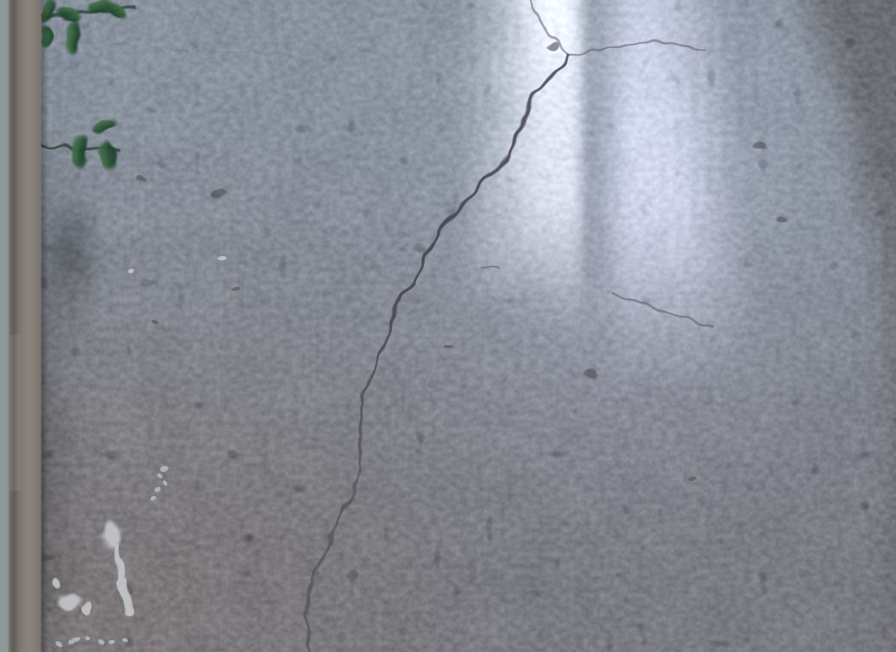
A Shadertoy shader for this texture:

```glsl
// Worn concrete floor with a long crack, window glare, paint drips and leaves by a rail.
// Soft gradients set the light, gradient noise gives the grain, and distance
// functions draw the details. Units: canvas height = 1, origin at lower left.

const vec2 CRACK[14] = vec2[14](
    vec2(.874, .915), vec2(.813, .847), vec2(.784, .761), vec2(.741, .721),
    vec2(.683, .658), vec2(.651, .604), vec2(.633, .563), vec2(.608, .540),
    vec2(.597, .487), vec2(.556, .395), vec2(.549, .263), vec2(.486, .128),
    vec2(.469, .074), vec2(.478, -.01));

// Leaves: centre, angle
const vec3 LEAVES[9] = vec3[9](
    vec3(.074, .982, 1.2), vec3(.112, .943, 1.4), vec3(.107, .978, -.4),
    vec3(.153, .990, .3), vec3(.180, .983, -.7), vec3(.070, .942, 1.7),
    vec3(.122, .766, 1.5), vec3(.166, .760, 1.8), vec3(.161, .808, .5));

// Pebbles and pits: centre, radius
const vec3 PITS[10] = vec3[10](
    vec3(.336, .702, .011), vec3(.216, .725, .005), vec3(1.164, .775, .009),
    vec3(1.198, .662, .009), vec3(.905, .426, .012), vec3(1.061, .266, .007),
    vec3(.361, .556, .005), vec3(.239, .507, .004), vec3(.687, .469, .005),
    vec3(.850, .928, .008));

// Paint splashes: centre, radii
const vec4 PAINT[6] = vec4[6](
    vec4(.171, .178, .015, .020), vec4(.105, .077, .017, .014),
    vec4(.085, .104, .008, .008), vec4(.133, .066, .007, .010),
    vec4(.338, .606, .006, .005), vec4(.203, .586, .006, .005));

float hash(vec2 p) {
    return fract(sin(dot(p, vec2(127.1, 311.7))) * 43758.5);
}

vec2 gradient(vec2 cell) {
    float a = 6.2832 * hash(cell);
    return vec2(cos(a), sin(a));
}

float noise(vec2 p) {
    vec2 i = floor(p), f = fract(p), u = f * f * (3. - 2. * f), e = vec2(1, 0);
    return mix(mix(dot(gradient(i), f), dot(gradient(i + e), f - e), u.x),
               mix(dot(gradient(i + e.yx), f - e.yx), dot(gradient(i + 1.), f - 1.), u.x), u.y);
}

float fbm(vec2 p) {
    float sum = 0., amp = .5;
    for (int i = 0; i < 4; i++) {
        sum += amp * noise(p);
        p = p * 2.03 + 17.;
        amp *= .5;
    }
    return sum;
}

float segment(vec2 p, vec2 a, vec2 b) {
    vec2 d = b - a;
    return length(p - a - d * clamp(dot(p - a, d) / dot(d, d), 0., 1.));
}

float stroke(float d, float width) {
    return 1. - smoothstep(width - .0015, width + .002, d);
}

float ellipse(vec2 p, vec2 radii) {
    return 1. - smoothstep(.7, 1.2, length(p / radii));
}

float bell(vec2 p, vec2 radii) {
    p /= radii;
    return exp(-dot(p, p));
}

vec3 floorLight(vec2 p) {
    // Cool above, brownish at the lower left
    vec3 col = mix(vec3(.475, .48, .51), vec3(.535, .57, .62), smoothstep(.05, .9, p.y));
    col -= vec3(-.01, .01, .03) * bell(p - vec2(.2, .1), vec2(.45, .45));
    // Broad halo, then two glare lobes parted by a dark fold
    vec2 q = p + .025 * vec2(fbm(p * 9.), fbm(p * 9. + 5.));
    float lean = q.x + .12 * (q.y - .7);
    float left = smoothstep(.68, .85, q.x) * (1. - smoothstep(.872, .91, p.x)) * smoothstep(.46, .72, q.y);
    float right = smoothstep(.90, .98, p.x) * (1. - smoothstep(1.02, 1.17, lean)) * smoothstep(.36, .74, q.y);
    col += vec3(.085, .085, .105) * bell(q - vec2(.96, .68), vec2(.27, .36));
    col += vec3(.27, .26, .25) * left + vec3(.21, .20, .22) * right;
    col += .12 * bell(p - vec2(.85, 1.), vec2(.05, .14));
    // Shadowed edge curving down the right side
    float t = max(p.y - .3, 0.) / .7;
    float shade = smoothstep(-.05, .05, p.x - 1.375 + .135 * t * t);
    return mix(col, vec3(.405, .405, .42), .85 * shade);
}

void mainImage(out vec4 fragColor, in vec2 fragCoord) {
    vec2 p = fragCoord / iResolution.y;
    vec3 col = floorLight(p);

    // Grain, mottling and the damp stain
    col += .05 * fbm(p * 14.) + .075 * noise(p * vec2(85., 110.)) + .04 * noise(p * 190.);
    col *= 1. - .25 * bell(p - vec2(.108, .61), vec2(.035, .08)) * (1. + fbm(p * 25.));
    col *= 1. - .16 * bell(p - vec2(.06, .3), vec2(.05, .4));
    col -= .09 * smoothstep(.36, .6, noise(p * 38. + 9.));

    // Main crack, fading downward, with fine branches
    vec2 w = p + .008 * vec2(noise(p * 45.), noise(p * 45. + 31.));
    float crack = 1.;
    for (int i = 0; i < 13; i++) crack = min(crack, segment(w, CRACK[i], CRACK[i + 1]));
    float width = .0022 + .0015 * noise(p * 30.);
    col = mix(col, vec3(.25, .24, .28), stroke(crack, width) * mix(.5, .85, smoothstep(.25, .6, p.y)));
    float branch = min(segment(w, vec2(.874, .915), vec2(.845, .945)), segment(w, vec2(.845, .945), vec2(.803, 1.01)));
    branch = min(branch, min(segment(w, vec2(.874, .915), vec2(1., .937)), segment(w, vec2(1., .937), vec2(1.08, .924))));
    branch = min(branch, min(segment(w, vec2(.94, .55), vec2(1.09, .5)), segment(w, vec2(.74, .59), vec2(.766, .587))));
    col = mix(col, vec3(.34, .33, .38), .6 * stroke(branch, .0012));
    col -= .03 * stroke(segment(w, vec2(.13, .935), vec2(.5, .912)), .001);

    // Pits and pebbles
    for (int i = 0; i < 10; i++) {
        vec2 d = w - PITS[i].xy;
        col = mix(col, vec3(.33, .32, .34), .65 * ellipse(d, PITS[i].z * vec2(1.1, .7)));
    }

    // Paint splashes, drip and tiny flecks
    float paint = max(stroke(segment(w, vec2(.178, .165), vec2(.187, .105)), .004),
                      stroke(segment(w, vec2(.187, .105), vec2(.199, .062)), .007));
    for (int i = 0; i < 6; i++) paint = max(paint, ellipse(w - PAINT[i].xy, PAINT[i].zw));
    for (float i = 0.; i < 12.; i++) {
        vec2 c = i < 5. ? vec2(.245, .24 + .012 * i) : vec2(.09 + .017 * (i - 5.), .012);
        c += .02 * (vec2(hash(vec2(i, 2.)), hash(vec2(i, 7.))) - .5);
        paint = max(paint, .8 * ellipse(w - c, vec2(.005, .004)));
    }
    col = mix(col, vec3(.77, .78, .79), .9 * paint);

    // Stems and leaves
    float stem = min(segment(w, vec2(.06, .776), vec2(.18, .77)), segment(w, vec2(.06, .975), vec2(.205, .988)));
    col = mix(col, vec3(.17, .25, .2), .8 * stroke(stem, .002));
    for (int i = 0; i < 9; i++) {
        float a = LEAVES[i].z, size = .015 + .009 * hash(LEAVES[i].xy);
        vec2 d = mat2(cos(a), -sin(a), sin(a), cos(a)) * (w - LEAVES[i].xy);
        vec3 green = mix(vec3(.11, .25, .17), vec3(.24, .43, .27), smoothstep(-.01, .01, d.y));
        col = mix(col, green, .92 * ellipse(d, size * vec2(1.1, .55)));
    }

    // Rail: pale outer strip, grooved taupe face and two joints
    vec3 rail = mix(vec3(.56, .60, .61), vec3(.48, .455, .43), smoothstep(.010, .017, p.x));
    rail *= 1. - .2 * bell(vec2(p.x - .021, 0), vec2(.006, 1));
    rail += .06 * bell(vec2(p.x - .045, 0), vec2(.012, 1));
    float joint = smoothstep(.245, .25, p.y) * (1. - smoothstep(.484, .489, p.y));
    rail += .05 * joint * smoothstep(.012, .018, p.x) * (1. - smoothstep(.025, .035, p.x));
    col *= 1. - .25 * bell(vec2(p.x - .064, 0), vec2(.007, 1));
    col = mix(rail, col, smoothstep(.061, .065, p.x));

    fragColor = vec4(clamp(col, 0., 1.), 1.);
}
```
